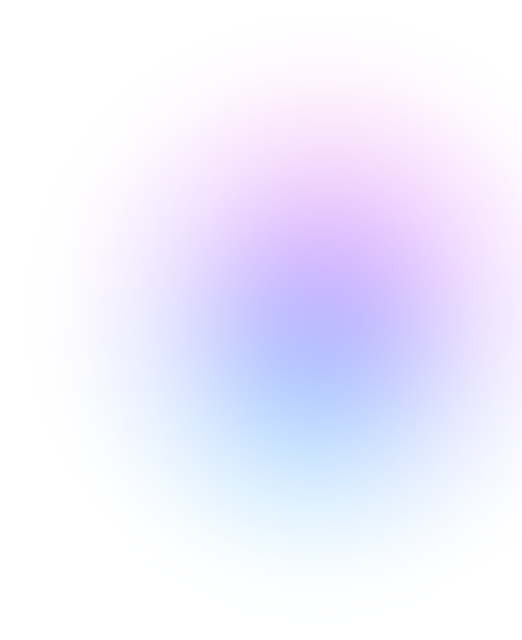
This background is drawn by a Shadertoy shader. Its source:

```glsl
// A soft orb of light on white: orchid at the top, violet in the middle, sky blue below.
// Three offset Gaussian glows each absorb one colour channel of the white paper,
// so their overlap forms the smooth shift of hue.

// Centres and spreads are in units of the canvas height.
#define CYAN_CENTER    vec2(0.488, 0.427)
#define CYAN_SPREAD    0.165
#define MAGENTA_CENTER vec2(0.514, 0.538)
#define MAGENTA_SPREAD 0.182
#define YELLOW_CENTER  vec2(0.520, 0.770)
#define YELLOW_SPREAD  0.100
#define INK_STRENGTH   vec3(0.283, 0.277, 0.012)
#define PAPER          vec3(1.0)
#define ORB_CENTER     vec2(0.503, 0.500)
#define ORB_RADIUS     0.495

// Gaussian falloff around a centre
float glow(vec2 point, vec2 center, float spread) {
    vec2 offset = (point - center) / spread;
    return exp(-0.5 * dot(offset, offset));
}

void mainImage(out vec4 fragColor, in vec2 fragCoord) {
    vec2 point = fragCoord / iResolution.y;

    // Amount of red, green and blue light absorbed
    vec3 ink = INK_STRENGTH * vec3(
        glow(point, CYAN_CENTER, CYAN_SPREAD),
        glow(point, MAGENTA_CENTER, MAGENTA_SPREAD),
        glow(point, YELLOW_CENTER, YELLOW_SPREAD));

    // Fade the outer rim gently into the paper
    float rim = length(point - ORB_CENTER) / ORB_RADIUS;
    ink *= 1.0 - smoothstep(0.65, 1.05, rim);

    fragColor = vec4(PAPER - ink, 1.0);
}
```
